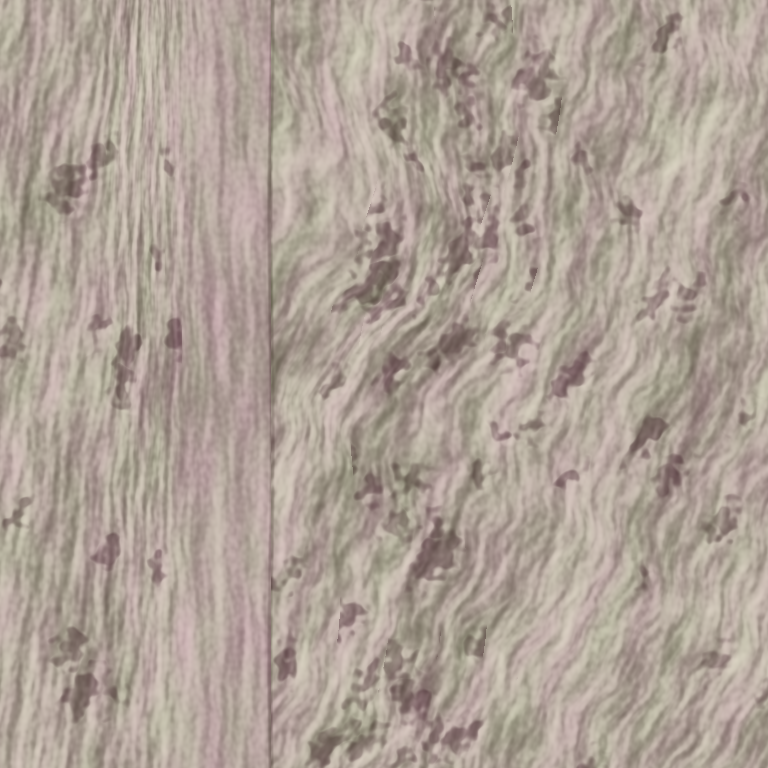
Reproduce this texture procedurally as a three.js fragment shader.

```glsl
// Weathered grey-beige wood: two planks meeting at a dark upright seam.
// Gradient noise stretched along sine-bent grain gives a lit relief of ridges;
// cellular noise opens dark pits, mostly along a rough band in the right plank.
#define SEAM_X 0.353
#define SEAM_WIDTH 0.0028
#define CONTRAST 0.098
#define RELIEF 1.7
#define PIT_DEPTH 2.3
#define PIT_CELLS vec2(25.0, 17.0)
#define LIGHT_STEP vec2(0.0055, -0.0045)
#define WOOD_MEAN vec3(0.688, 0.641, 0.597)
#define WOOD_SLOPE vec3(1.0, 1.01, 0.99)
#define PINK_SHIFT vec3(0.014, -0.026, 0.014)

varying vec2 vUv;

float hash(vec2 p) {
  vec3 q = fract(vec3(p.xyx) * 0.1031);
  q += dot(q, q.yzx + 33.33);
  return fract((q.x + q.y) * q.z);
}

float cornerSlope(vec2 cell, vec2 offset) {
  float angle = 6.2832 * hash(cell);
  return dot(vec2(cos(angle), sin(angle)), offset);
}

// Gradient noise, roughly -0.7 to 0.7
float noise(vec2 p) {
  vec2 i = floor(p), f = fract(p);
  vec2 w = f * f * f * (f * (f * 6.0 - 15.0) + 10.0);
  vec2 e = vec2(1.0, 0.0);
  float low = mix(cornerSlope(i, f), cornerSlope(i + e.xy, f - e.xy), w.x);
  float high = mix(cornerSlope(i + e.yx, f - e.yx), cornerSlope(i + e.xx, f - e.xx), w.x);
  return mix(low, high, w.y);
}

// Bend space so that the grain runs along y
vec2 grainSpace(vec2 p, float right) {
  float lean = mix(0.13 * p.y, 0.42 * p.y - 0.17 * p.y * p.y, right);
  lean *= mix(1.0 - smoothstep(0.12, 0.27, p.x), 1.0, right);
  vec2 knot = (p - vec2(0.47, 0.56)) / vec2(0.13, 0.17);
  lean += right * 0.65 * (p.y - 0.56) * exp(-dot(knot, knot));
  float wave = 0.008 * sin(17.0 * p.y + 9.0 * p.x) + 0.004 * sin(43.0 * p.y + 31.0 * p.x);
  wave += 0.007 * noise(p * 24.0);
  return vec2(p.x - lean + wave * mix(0.35, 1.0, right) + 3.0 * right, p.y + 2.0);
}

// Ridge height: broad fibres, short fibres and crumbs
float ridges(vec2 p, float right) {
  vec2 g = grainSpace(p, right);
  float broad = noise(g * mix(vec2(58.0, 9.0), vec2(43.0, 12.0), right));
  float thin = noise(g * mix(vec2(105.0, 24.0), vec2(88.0, 31.0), right) + 17.0);
  return broad + 0.75 * thin + 0.3 * noise(g * vec2(150.0, 75.0) + 41.0);
}

// Cellular pits: only some cells hold one, ragged by noise
float pits(vec2 p, vec2 g, float amount) {
  vec2 q = g * PIT_CELLS + 0.45 * vec2(noise(p * 42.0), noise(p * 42.0 + 19.0));
  vec2 cell = floor(q);
  float ragged = 0.45 * noise(p * 75.0);
  float pit = 0.0;
  for (int y = -1; y <= 1; y++) {
    for (int x = -1; x <= 1; x++) {
      vec2 c = cell + vec2(float(x), float(y));
      vec2 d = q - c - 0.2 - 0.6 * vec2(hash(c + 5.0), hash(c + 71.0));
      d.x += d.y * (hash(c + 29.0) - 0.6);
      float size = 0.22 + 0.3 * hash(c + 47.0);
      float open = step(hash(c + 13.0), amount);
      float shape = 1.0 - smoothstep(size - 0.2, size + 0.14, length(d) + ragged);
      pit = max(pit, open * shape);
    }
  }
  return pit;
}

void main() {
  vec2 p = vUv;
  float right = step(SEAM_X, p.x);
  vec2 g = grainSpace(p, right);

  // Smooth strip beside the seam, rough band wandering up the right plank
  float strip = (1.0 - right) * smoothstep(0.19, 0.26, p.x);
  float bandX = 0.51 + 0.11 * p.y + 0.025 * sin(9.0 * p.y);
  float band = right * exp(-pow((p.x - bandX) / 0.09, 2.0));

  // Ridges lit from one side
  float height = ridges(p, right);
  float slope = height - ridges(p + LIGHT_STEP, right);
  float tone = RELIEF * height + 0.9 * slope;
  tone *= mix(1.0, 0.5, strip) * (1.0 + 0.2 * band);

  // Long fibres, broad stains and fine speckle
  tone += strip * 1.6 * noise(g * vec2(75.0, 5.0) + 7.0);
  tone += 1.7 * noise(g * vec2(10.0, 3.0) + 3.0) * (1.0 - 0.5 * strip);
  tone += 0.7 * noise(p * vec2(145.0, 110.0));
  tone += 0.12 - 0.25 * band;

  // Pits, with a pale rim where the neighbouring wood catches light
  float amount = (0.09 + 0.4 * band) * (1.0 - strip);
  float pit = pits(p, g, amount);
  float rim = pits(p - vec2(0.011, -0.006), grainSpace(p - vec2(0.011, -0.006), right), amount);
  tone += 0.65 * rim * (1.0 - pit) - PIT_DEPTH * pit;

  // Seam: dark gap of uneven strength with a soft shadow
  float gap = abs(p.x - SEAM_X + 0.0015 * sin(11.0 * p.y));
  float worn = 0.75 + 0.6 * noise(vec2(4.0, p.y * 9.0));
  tone -= 2.1 * worn * (1.0 - smoothstep(SEAM_WIDTH * 0.3, SEAM_WIDTH * 1.7, gap));
  tone -= 0.5 * exp(-gap / 0.008);

  // Soft limits keep highlights pale and pits brown
  tone = tone > 0.0 ? 2.0 * tone / (1.0 + 0.35 * tone) * 0.55 : tone / (1.0 - 0.1 * tone);
  float pink = 1.6 * noise(g * vec2(30.0, 9.0) + 61.0) + 0.5 * strip + 0.5 * pit;
  gl_FragColor = vec4(WOOD_MEAN + CONTRAST * tone * WOOD_SLOPE + PINK_SHIFT * pink, 1.0);
}
```
